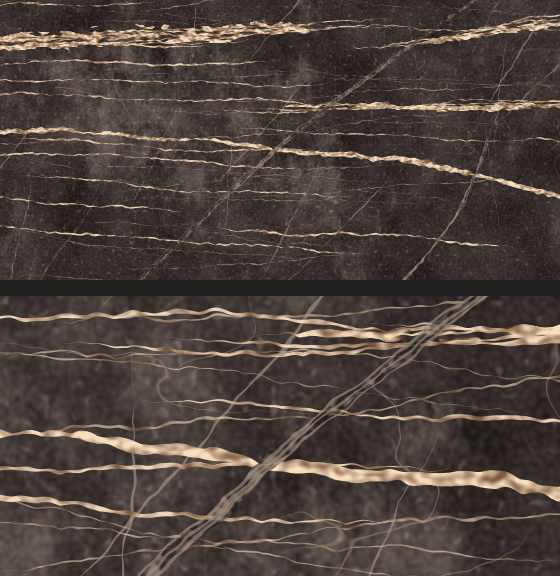
Top: the whole. Bottom: its middle third, enlarged.
Give the GLSL for this texture, as a Shadertoy shader.

```glsl
// Dark polished marble crossed by golden veins, pale hairlines and diagonal fractures.
const vec3 BLACK_STONE = vec3(0.140, 0.116, 0.110);
const vec3 GREY_STONE = vec3(0.305, 0.270, 0.258);
const vec3 PALE_CLOUD = vec3(0.470, 0.425, 0.400);
const vec3 RUST = vec3(0.50, 0.36, 0.25);
const vec3 CREAM = vec3(0.97, 0.87, 0.75);
const vec3 CALCITE = vec3(0.62, 0.55, 0.49);

float hash(vec2 q) {
    vec3 h = fract(q.xyx * 0.1031);
    h += dot(h, h.yzx + 33.33);
    return fract((h.x + h.y) * h.z);
}

float corner(vec2 cell, vec2 offset) {
    float angle = 6.2832 * hash(cell);
    return dot(vec2(cos(angle), sin(angle)), offset);
}

// Gradient noise, roughly -0.7 to 0.7
float noise(vec2 q) {
    vec2 i = floor(q), f = fract(q), e = vec2(1.0, 0.0);
    vec2 u = f * f * f * (f * (f * 6.0 - 15.0) + 10.0);
    return mix(mix(corner(i, f), corner(i + e, f - e), u.x),
               mix(corner(i + e.yx, f - e.yx), corner(i + 1.0, f - 1.0), u.x), u.y);
}

float fbm(vec2 q, int octaves, float gain) {
    float sum = 0.0, amp = 1.0;
    for (int i = 0; i < octaves; i++, amp *= gain) {
        sum += amp * noise(q);
        q = mat2(1.6, 1.2, -1.2, 1.6) * q + 17.3;
    }
    return sum;
}

float line(float d, float halfWidth, float px) {
    return clamp((halfWidth - d) / px + 0.5, 0.0, 1.0) * min(1.0, 2.0 * halfWidth / px);
}

// Wandering, kinked height of a vein; path holds start, slope and bend
float trace(float x, vec3 path, float seed) {
    float row = seed * 7.31 + 0.5;
    return path.x + x * (path.y + x * path.z) + 0.028 * noise(vec2(x * 2.3, row))
         + 0.018 * abs(noise(vec2(x * 6.0, row + 40.0))) + 0.008 * abs(noise(vec2(x * 21.0, row + 80.0)));
}

float taper(float x, vec2 span) {
    return smoothstep(span.x - 0.15, span.x + 0.1, x) * (1.0 - smoothstep(span.y - 0.1, span.y + 0.15, x));
}

// Coverage of a vein of uneven width
float vein(vec2 p, vec3 path, vec2 span, float halfWidth, float seed, float px) {
    float steep = path.y + 2.0 * path.z * p.x;
    float d = abs(p.y - trace(p.x, path, seed)) / sqrt(1.0 + steep * steep);
    float swell = 1.0 + 1.1 * noise(vec2(p.x * 5.0, seed * 3.7)) + 0.9 * noise(p * 37.0 + seed);
    return line(d, halfWidth * max(swell, 0.15) * taper(p.x, span), px);
}

vec3 paintGold(vec3 col, vec2 p, float cover) {
    float t = 0.65 + 1.0 * noise(p * vec2(20.0, 70.0)) + 0.9 * noise(p * vec2(70.0, 115.0));
    return mix(col, mix(RUST, CREAM, clamp(t, 0.0, 1.0)), cover);
}

// Rough streaky seam braided with fine strands
vec3 paintBand(vec3 col, vec2 p, vec3 path, vec2 span, float halfWidth, float seed, float px) {
    vec2 q = p + 0.025 * noise(p * 11.0 + seed);
    float streak = noise(q * vec2(7.0, 50.0)) + 0.8 * noise(q * vec2(28.0, 95.0));
    float w = halfWidth * taper(p.x, span) * (0.8 + 1.1 * streak);
    float fill = line(abs(p.y - trace(p.x, path, seed)), max(w, 0.0), px) * smoothstep(-0.35, 0.0, streak);
    col = paintGold(mix(col, RUST * 0.8, fill), p, fill * smoothstep(-0.15, 0.2, streak));
    for (float k = -2.0; k < 2.5; k++) {
        vec3 strand = path + vec3(k * halfWidth * 0.45, 0.0, 0.0);
        col = paintGold(col, p, 0.9 * vein(p, strand, span + 0.12 * k, 0.0022, seed + 0.07 * k, px));
    }
    return col;
}

// Grainy steep crack edged by pale threads
vec3 paintFracture(vec3 col, vec2 p, vec3 path, vec2 span, float halfWidth, float seed, float px) {
    float grain = clamp(0.35 + 1.3 * noise(p * 50.0) + 1.2 * noise(p * 105.0), 0.0, 1.0);
    float body = vein(p.yx, path, span, halfWidth, seed, px);
    col = mix(col, mix(BLACK_STONE, CALCITE, grain), 0.7 * body);
    for (float k = -1.0; k < 1.5; k++) {
        vec3 thread = path + vec3(k * halfWidth * 1.3, 0.0, 0.0);
        col = mix(col, CALCITE, 0.65 * vein(p.yx, thread, span, 0.0013, seed + 0.04 * k, px));
    }
    return col;
}

vec3 stone(vec2 p) {
    float tone = 0.40 + 0.5 * fbm(p * 3.0, 6, 0.75);
    vec2 left = p - vec2(0.48, 0.66), low = p - vec2(1.1, 0.3);
    float patches = exp(-9.0 * dot(left, left)) + 0.6 * exp(-8.0 * dot(low, low));
    float cloud = smoothstep(0.15, 1.1, 0.7 * patches + 0.75 * fbm(p * vec2(5.0, 3.5) + 9.0, 6, 0.7));
    vec3 col = mix(mix(BLACK_STONE, GREY_STONE, clamp(tone, 0.0, 1.3)), PALE_CLOUD, 0.75 * cloud);
    return col + 0.07 * noise(p * 115.0) + 0.12 * smoothstep(0.25, 0.6, noise(p * 63.0));
}

void mainImage(out vec4 fragColor, in vec2 fragCoord) {
    float px = 1.0 / iResolution.y;
    vec2 p = fragCoord * px;
    vec3 col = stone(p);
    p += 0.004 * vec2(noise(p * 31.0), noise(p * 43.0 + 5.0));
    // Faint web of hairlines
    for (float k = 0.0; k < 2.0; k++) {
        float web = abs(fbm(p * vec2(2.5 + 2.0 * k, 7.0 - 2.0 * k) + 31.0 * k, 3, 0.4)) / 6.0;
        col = mix(col, CALCITE, 0.45 * line(web, 0.001, px) * smoothstep(-0.1, 0.25, noise(p * 3.0 + k)));
    }
    // Steep pale cracks
    for (float s = 0.0; s < 20.0; s++) {
        float r = hash(vec2(s, 3.0)), low = hash(vec2(s, 5.0)) - 0.1;
        vec3 path = vec3(s / 9.0 - 0.3, mix(-0.5, 1.2, r), 0.0);
        col = mix(col, CALCITE, 0.7 * vein(p.yx, path, vec2(low, low + 0.35), mix(0.0008, 0.002, r), s + 60.0, px));
    }
    // Fine and medium gold veins, mostly level
    for (float s = 0.0; s < 46.0; s++) {
        float r = hash(vec2(s, 11.0)), t = hash(vec2(s, 17.0)), begin = mix(-0.7, 1.3, hash(vec2(s, 23.0)));
        bool medium = s < 16.0;
        float start = medium ? (s + 0.3 + 0.6 * t) / 15.0 : 1.2 * t;
        float slope = 0.14 * start - 0.11 + (medium ? 0.05 : 0.35) * (r - 0.5);
        float w = medium ? mix(0.0015, 0.0034, r) : mix(0.0006, 0.0013, r);
        float cover = vein(p, vec3(start, slope, 0.0), vec2(begin, begin + 0.7 + 0.7 * t), w, s, px);
        col = paintGold(col, p, cover * (medium ? 0.95 : 0.6));
    }
    // Leading seams, then the long diagonal fractures
    col = paintBand(col, p, vec3(0.84, 0.045, 0.0), vec2(-1.0, 1.05), 0.027, 71.0, px);
    col = paintBand(col, p, vec3(0.66, 0.13, 0.0), vec2(1.55, 3.0), 0.011, 75.0, px);
    col = paintBand(col, p, vec3(0.62, -0.01, 0.005), vec2(1.1, 3.0), 0.009, 81.0, px);
    col = paintGold(col, p, vein(p, vec3(0.525, 0.0, -0.055), vec2(-1.0, 3.0), 0.0068, 91.0, px));
    col = paintFracture(col, p, vec3(0.5, 0.9, 0.3), vec2(-1.0, 2.0), 0.0055, 95.0, px);
    col = paintFracture(col, p, vec3(1.44, 0.85, -0.5), vec2(-1.0, 0.5), 0.0035, 98.0, px);
    fragColor = vec4(clamp(col, 0.0, 1.0), 1.0);
}
```
